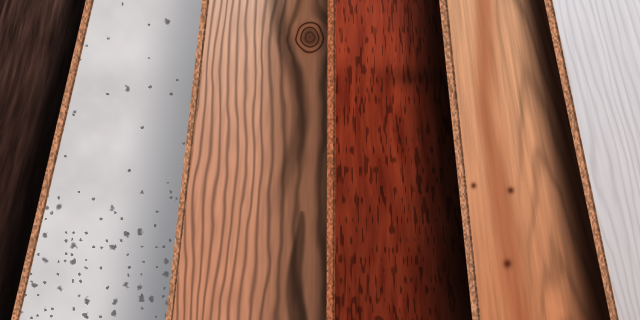
This texture is drawn by a WebGL 2 fragment shader. Its source:

```glsl
#version 300 es
precision highp float;
// Six fanned floor planks: dark oak, concrete, knotty pine, red cherry, peach apple wood, white ash.
uniform vec2 u_resolution;
out vec4 fragColor;

float hash(vec2 p) {
  vec3 q = fract(p.xyx * 0.1031);
  q += dot(q, q.yzx + 33.33);
  return fract((q.x + q.y) * q.z);
}

float noise(vec2 p) {
  vec2 i = floor(p), f = fract(p);
  f = f * f * (3.0 - 2.0 * f);
  return mix(mix(hash(i), hash(i + vec2(1, 0)), f.x),
             mix(hash(i + vec2(0, 1)), hash(i + vec2(1, 1)), f.x), f.y);
}

float fbm(vec2 p) {
  float sum = 0.0, amp = 0.5;
  for (int i = 0; i < 4; i++) {
    sum += amp * noise(p);
    p = p * 2.03 + 17.3;
    amp *= 0.5;
  }
  return sum;
}

// Soft dark lines, one per unit of f
float rings(float f) { return pow(0.5 + 0.5 * cos(6.2832 * f), 3.0); }

float spot(vec2 p, vec2 centre, vec2 size) {
  vec2 d = (p - centre) / size;
  return exp(-dot(d, d));
}

// In each plank s runs 0..1 across and along it; p is the canvas position.
vec3 darkOak(vec2 s, vec2 p) {
  float grain = fbm(vec2(s.x * 34.0 + 2.0 * noise(s * 4.0), s.y * 9.0));
  vec3 c = mix(vec3(0.10, 0.06, 0.05), vec3(0.31, 0.20, 0.17), grain);
  c += vec3(0.13, 0.11, 0.10) * smoothstep(0.4, 1.0, p.y) * grain;
  return c * mix(1.0, 0.22, smoothstep(0.74, 0.97, s.x));
}

vec3 concrete(vec2 s, vec2 p) {
  float cloud = fbm(p * vec2(14, 7));
  vec3 c = vec3(0.83, 0.81, 0.81) + 0.14 * (cloud - 0.5);
  float shade = smoothstep(0.45, 1.05, s.x + 0.12 * (cloud - 0.5));
  c = mix(c, vec3(0.47, 0.48, 0.50), shade * mix(0.85, 0.55, s.y));
  // Scattered pits, denser toward the bottom
  for (int i = 0; i < 2; i++) {
    vec2 g = p * vec2(2, 1) * (24.0 + 22.0 * float(i)), id = floor(g);
    float pick = hash(id + 31.0 * float(i));
    vec2 d = fract(g) - 0.35 - 0.3 * vec2(hash(id + 5.0), hash(id + 9.0));
    float r = length(d) + 0.25 * (noise(g * 5.0) - 0.5);
    float chance = mix(0.80, 0.97, smoothstep(0.2, 0.55, s.y));
    float pit = smoothstep(0.27, 0.08, r) * step(chance, pick);
    c = mix(c, vec3(0.33, 0.32, 0.33), 0.75 * pit);
  }
  return c;
}

vec3 pine(vec2 s, vec2 p) {
  // Grain flows around the knot
  vec2 k = (p - vec2(0.484, 0.883)) * vec2(2, 1);
  k += 0.008 * (noise(p * 40.0) - 0.5);
  float r = length(k * vec2(1.0, 0.9));
  float u = 0.85 + (s.x - 0.85) * (1.0 - 0.0025 / max(r * r, 0.0025));
  float warp = fbm(vec2(u * 3.0, s.y * 2.2));
  float fibre = noise(vec2(s.x * 60.0, s.y * 14.0));
  vec3 c = mix(vec3(0.78, 0.53, 0.41), vec3(0.86, 0.69, 0.59), s.y * s.y);
  c = mix(c, vec3(0.54, 0.36, 0.27), smoothstep(0.42, 0.85, u + 0.2 * (warp - 0.5)));
  float line = rings(20.0 * u - 7.0 * u * u + 2.6 * warp);
  c *= 1.0 - 0.36 * line * mix(0.75, 1.0, fibre);
  c *= 0.95 + 0.1 * fibre;
  // Wavy heartwood streak and the pointed figure below it
  float streak = abs(p.x - 0.452 - 0.018 * sin(s.y * 9.0 + 2.0)) - 0.004;
  c *= 1.0 - 0.30 * smoothstep(0.016, 0.0, streak) * smoothstep(0.3, 0.55, s.y);
  float figure = abs(p.x - 0.466 + 0.006 * sin(s.y * 14.0)) - 0.024 * sqrt(max(0.34 - p.y, 0.0));
  c *= 1.0 - 0.38 * smoothstep(0.005, -0.003, figure) * step(p.y, 0.34);
  // Knot
  float knot = smoothstep(0.055, 0.042, r);
  vec3 knotColor = mix(vec3(0.52, 0.33, 0.24), vec3(0.24, 0.13, 0.09), rings(r * 72.0));
  knotColor = mix(knotColor, vec3(0.27, 0.16, 0.12), smoothstep(0.033, 0.015, r) * 0.7);
  c = mix(c, knotColor, knot);
  return c * mix(1.0, 0.55, smoothstep(0.88, 1.0, s.x));
}

vec3 cherry(vec2 s, vec2 p) {
  float grain = fbm(vec2(s.x * 22.0 + 2.0 * noise(s * 3.0), s.y * 7.0));
  float pores = smoothstep(0.62, 0.85, noise(vec2(s.x * 65.0, s.y * 32.0)));
  vec3 c = mix(vec3(0.34, 0.10, 0.06), vec3(0.63, 0.25, 0.15), grain);
  c *= 1.0 - 0.35 * pores;
  c *= mix(0.88, 1.08, smoothstep(0.1, 0.8, s.y));
  c *= 1.0 - 0.3 * spot(s, vec2(0.7, 0.76), vec2(0.3, 0.03));
  c += vec3(0.05, 0.04, 0.04) * smoothstep(0.65, 1.0, s.y);
  return c * mix(1.0, 0.17, smoothstep(0.48, 0.99, s.x));
}

vec3 appleWood(vec2 s, vec2 p) {
  float warp = fbm(vec2(s.x * 4.0, s.y * 1.8) + 7.0);
  float fibre = fbm(vec2(s.x * 36.0, s.y * 5.0));
  vec3 c = mix(vec3(0.76, 0.49, 0.34), vec3(0.85, 0.63, 0.48), s.y);
  c *= 0.86 + 0.28 * fibre;
  c = mix(c, vec3(0.62, 0.33, 0.21), 0.6 * smoothstep(0.15, 0.0, abs(s.x - 0.31 + 0.3 * (warp - 0.5))));
  // Nested arches on the right half
  float arch = (s.x - 0.66) * (s.x - 0.66) * 26.0 + s.y * 4.0 + warp * 2.0;
  c *= 1.0 - 0.17 * rings(arch) * smoothstep(0.35, 0.6, s.x);
  float knots = spot(p, vec2(0.793, 0.176), vec2(0.006, 0.013))
              + spot(p, vec2(0.798, 0.405), vec2(0.005, 0.010))
              + spot(p, vec2(0.740, 0.420), vec2(0.004, 0.009));
  c = mix(c, vec3(0.27, 0.11, 0.07), 0.8 * min(knots, 1.0));
  return c * mix(vec3(1), vec3(0.16, 0.12, 0.11), smoothstep(0.62, 0.95, s.x));
}

vec3 whiteAsh(vec2 s, vec2 p) {
  float warp = fbm(s * vec2(4, 2));
  vec3 c = mix(vec3(0.79, 0.75, 0.75), vec3(0.87, 0.85, 0.86), s.y);
  c *= 1.0 - 0.07 * rings(s.x * 15.0 + 3.0 * warp);
  return c * (0.96 + 0.08 * fbm(vec2(s.x * 45.0, s.y * 6.0)));
}

void main() {
  vec2 p = gl_FragCoord.xy / u_resolution;
  float aa = 0.8 / u_resolution.x;
  // Left side of each plank at the bottom and the top of the canvas
  float low[7] = float[](-0.25, 0.017, 0.259, 0.510, 0.738, 0.954, 1.19);
  float high[7] = float[](-0.08, 0.134, 0.316, 0.512, 0.686, 0.850, 1.03);
  vec3 color = vec3(0);
  for (int i = 0; i < 6; i++) {
    float left = mix(low[i], high[i], p.y), right = mix(low[i + 1], high[i + 1], p.y);
    float rim = i == 2 ? 0.011 : 0.013;
    vec2 s = vec2((p.x - left - rim) / (right - left - rim), p.y);
    vec3 face = i == 0 ? darkOak(s, p) : i == 1 ? concrete(s, p) : i == 2 ? pine(s, p)
              : i == 3 ? cherry(s, p) : i == 4 ? appleWood(s, p) : whiteAsh(s, p);
    // Rough fibreboard side, with a darker seam beside the face
    float across = (p.x - left) / rim;
    vec3 side = i == 3 ? vec3(0.69, 0.40, 0.27) : vec3(0.73, 0.51, 0.38);
    side *= 0.72 + 0.5 * noise(p * vec2(420, 150));
    side *= 1.0 - 0.4 * smoothstep(0.25, 0.0, abs(across - 0.85));
    color = mix(color, side, smoothstep(-aa, aa, p.x - left));
    color = mix(color, face, smoothstep(-aa, aa, p.x - left - rim));
  }
  fragColor = vec4(clamp(color, 0.0, 1.0), 1.0);
}
```
